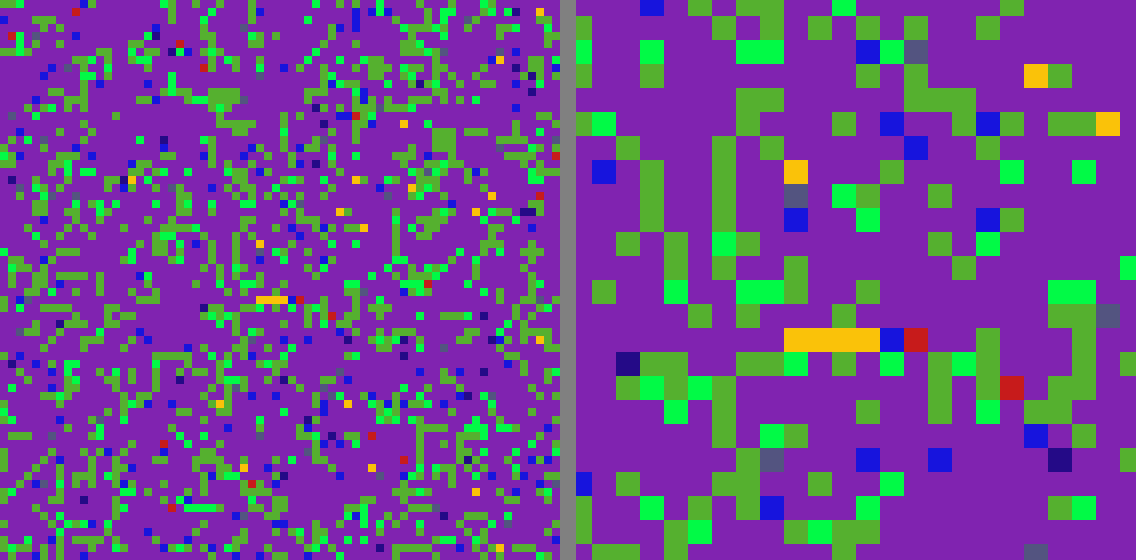
Left: the whole. Right: its middle third, enlarged.
Reproduce this texture procedurally as a Shadertoy shader.

```glsl
// Square grid of flat violet cells strewn with green flecks and rare accents.
// Greens are short dashes in four directions, thinned by gradient noise;
// each pixel box-filters the cells it touches to keep the grid edges smooth.

const float GRID = 70.0;           // cells across the canvas
const float DASH_DENSITY = 0.165;  // dashes started per cell
const float CLUSTERING = 0.9;      // how strongly noise varies the density
const float BRIGHT_SHARE = 0.235;  // part of the greens that is vivid

const vec3 VIOLET = vec3(0.502, 0.137, 0.690);
const vec3 LEAF   = vec3(0.330, 0.690, 0.180);
const vec3 VIVID  = vec3(0.005, 0.980, 0.270);
const vec3 BLUE   = vec3(0.090, 0.080, 0.870);
const vec3 NAVY   = vec3(0.140, 0.040, 0.530);
const vec3 SLATE  = vec3(0.330, 0.330, 0.500);
const vec3 AMBER  = vec3(0.980, 0.760, 0.030);
const vec3 RED    = vec3(0.780, 0.100, 0.100);

// Integer hash of a cell and a seed, 0 to 1
float hash(vec2 cell, float seed) {
    uvec3 v = uvec3(ivec3(vec3(cell, seed)) + 1000);
    uint h = v.x * 1597334677u ^ v.y * 3812015801u ^ v.z * 2798796415u;
    h = (h ^ (h >> 16)) * 2146121005u;
    h = (h ^ (h >> 15)) * 2221713035u;
    return float((h ^ (h >> 16)) >> 8) / 16777216.0;
}

vec2 gradient(vec2 corner, float seed) {
    float angle = 6.28318 * hash(corner, seed);
    return vec2(cos(angle), sin(angle));
}

float gradientNoise(vec2 p, float seed) {
    vec2 i = floor(p), f = fract(p);
    vec2 u = f * f * f * (f * (f * 6.0 - 15.0) + 10.0);
    vec2 e = vec2(1.0, 0.0);
    float a = dot(gradient(i, seed), f);
    float b = dot(gradient(i + e.xy, seed), f - e.xy);
    float c = dot(gradient(i + e.yx, seed), f - e.yx);
    float d = dot(gradient(i + e.xx, seed), f - e.xx);
    return mix(mix(a, b, u.x), mix(c, d, u.x), u.y);
}

// True if a dash of one to four cells along dir covers the cell
bool onDash(vec2 cell, vec2 dir, float chance, float seed) {
    for (float k = 0.0; k < 4.0; k++) {
        vec2 start = cell - k * dir;
        float r = hash(start, seed + 1.0);
        float reach = 1.0 + floor(3.5 * r * r);
        if (k < reach && hash(start, seed) < chance) return true;
    }
    return false;
}

bool isFleck(vec2 cell, float density) {
    return onDash(cell, vec2(1, 0), 0.32 * density, 10.0)
        || onDash(cell, vec2(0, 1), 0.32 * density, 20.0)
        || onDash(cell, vec2(1, 1), 0.18 * density, 30.0)
        || onDash(cell, vec2(1, -1), 0.18 * density, 40.0);
}

vec3 cellColor(vec2 cell) {
    // Short bar near the middle: four amber cells, one blue, one red
    vec2 bar = cell - vec2(32.0);
    if (bar.y == 0.0 && bar.x >= 0.0 && bar.x < 6.0)
        return bar.x < 4.0 ? AMBER : bar.x < 5.0 ? BLUE : RED;

    // Rare accents, by cumulative share
    float pick = hash(cell, 1.0);
    if (pick < 0.0025) return RED;
    if (pick < 0.0060) return AMBER;
    if (pick < 0.0130) return NAVY;
    if (pick < 0.0215) return SLATE;
    if (pick < 0.0450) return BLUE;

    // Green flecks over the ground
    float density = DASH_DENSITY * (1.0 + CLUSTERING * gradientNoise(cell / 7.0, 5.0));
    if (!isFleck(cell, density)) return VIOLET;
    return hash(cell, 2.0) < BRIGHT_SHARE ? VIVID : LEAF;
}

// Average of the cells under one pixel of the given width
vec3 filteredGrid(vec2 p, float width) {
    vec2 low = floor(p - 0.5 * width);
    vec2 high = floor(p + 0.5 * width);
    if (low == high) return cellColor(low);
    vec2 w = clamp((p + 0.5 * width - high) / width, 0.0, 1.0);
    vec3 bottom = mix(cellColor(low), cellColor(vec2(high.x, low.y)), w.x);
    vec3 top = mix(cellColor(vec2(low.x, high.y)), cellColor(high), w.x);
    return mix(bottom, top, w.y);
}

void mainImage(out vec4 fragColor, in vec2 fragCoord) {
    float pixel = GRID / iResolution.y;
    fragColor = vec4(filteredGrid(fragCoord * pixel, pixel), 1.0);
}
```
